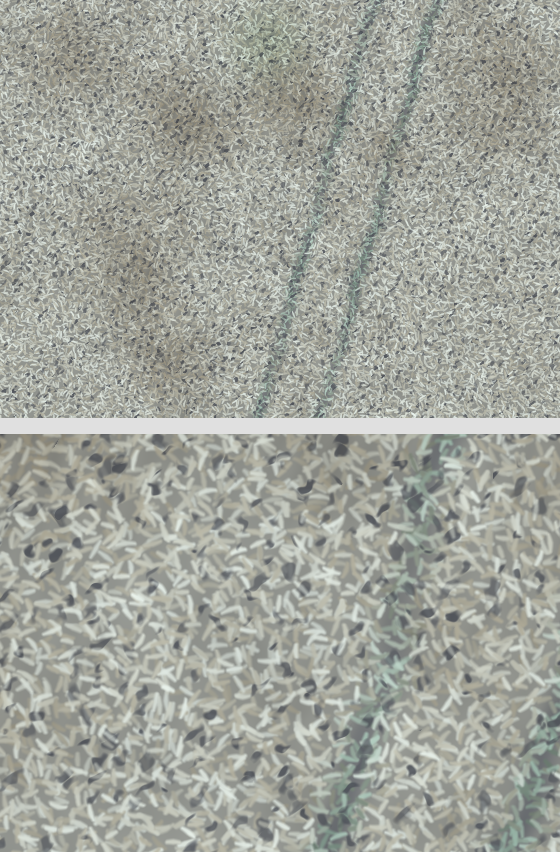
Top: the whole. Bottom: its middle third, enlarged.
Reproduce this texture procedurally as a Shadertoy shader.

```glsl
// Aerial view of a ripe straw field: matted stalks, dark row gaps, two green wheel tracks.
#define STRAW_PALE vec3(0.86, 0.895, 0.87)
#define STRAW_TAN  vec3(0.655, 0.64, 0.57)
#define UNDERLAYER vec3(0.55, 0.56, 0.54)
#define GAP_DARK   vec3(0.29, 0.305, 0.335)
#define LEAF_GREEN vec3(0.45, 0.56, 0.51)
#define STALK_CELL 0.0145
#define STALK_HALF 0.0075
#define STALK_WIDTH 0.0021
#define ROW_GAP    0.025
#define ROW_LEAN   0.275
#define TRACK_WIDTH 0.014
#define LAYERS     4

vec3 hash3(vec2 p) {
    vec3 q = fract(p.xyx * vec3(0.1031, 0.1030, 0.0973));
    q += dot(q, q.yxz + 33.33);
    return fract((q.xxy + q.yzz) * q.zyx);
}

// Layered sines, roughly -1 to 1.
float mottle(vec2 p) {
    float sum = 0.0, amp = 0.5;
    for (int i = 0; i < 4; i++) {
        p = mat2(0.8, 0.6, -0.6, 0.8) * p * 1.7 + 1.3;
        sum += amp * sin(p.x + 1.5 * sin(p.y)) * cos(0.8 * p.y);
        amp *= 0.75;
    }
    return sum;
}

// Slanted coordinates in which the crop rows stand upright.
vec2 toRows(vec2 p) { return vec2(p.x - ROW_LEAN * p.y, p.y); }

// Strength of the two wheel tracks, with ragged edges and thin stretches.
float trackAmount(vec2 row) {
    float wobble = 0.004 * sin(row.y * 23.0) + 0.003 * sin(row.y * 61.0 + 1.0);
    vec2 d = (row.x + wobble - vec2(0.62, 0.768)) / TRACK_WIDTH;
    vec2 strength = 0.8 + 0.2 * sin(row.y * vec2(17.0, 13.0) + vec2(2.0, 3.0));
    vec2 band = exp(-d * d) * strength;
    return max(band.x, band.y);
}

// Broad worn patches: centre in xy, radius in z.
float wornAmount(vec2 p) {
    vec3 patches[7] = vec3[7](
        vec3(0.45, 0.70, 0.12), vec3(0.17, 0.88, 0.12), vec3(0.71, 0.75, 0.12),
        vec3(1.20, 0.80, 0.15), vec3(0.33, 0.36, 0.13), vec3(0.93, 0.64, 0.06),
        vec3(0.40, 0.13, 0.10));
    float sum = 0.0;
    for (int i = 0; i < 7; i++) {
        vec2 d = (p - patches[i].xy) / patches[i].z;
        sum += exp(-dot(d, d));
    }
    return clamp(0.8 * sum + 0.28 * mottle(p * 7.0), 0.0, 1.0);
}

// Dark ragged openings scattered along the rows.
float gapMask(vec2 row, float worn, float soft) {
    row += 0.0016 * sin(row.yx * vec2(420.0, 370.0) + 2.0 * sin(row * 230.0));
    vec2 size = vec2(ROW_GAP, 0.0165) * 0.85, cell = floor(row / size);
    float mask = 0.0;
    for (int j = -1; j <= 1; j++)
    for (int i = -1; i <= 1; i++) {
        vec2 id = cell + vec2(i, j);
        vec3 rnd = hash3(id + 71.0), shape = hash3(id + 193.0);
        vec2 centre = (id + 0.5 + (rnd.xy - 0.5) * vec2(0.7, 0.95)) * size;
        float chance = 0.46 + 0.45 * worn + 0.6 * trackAmount(centre);
        vec2 d = row - centre;
        d.x += (shape.y - 0.5) * 1.6 * d.y;
        d *= vec2(1.2, 0.7 + 0.6 * shape.z);
        float radius = mix(0.002, 0.0064, shape.x);
        float spot = 1.0 - smoothstep(radius - soft, radius + soft, length(d));
        mask = max(mask, spot * step(rnd.z, chance) * (0.6 + 0.4 * shape.z));
    }
    return mask;
}

// Lays one layer of short bent stalks over the colour below.
vec3 layStalks(vec3 col, vec2 p, float layer, float worn, float cover, float soft) {
    vec2 shifted = p + layer * vec2(0.0053, 0.0081);
    vec2 cell = floor(shifted / STALK_CELL);
    for (int j = -1; j <= 1; j++)
    for (int i = -1; i <= 1; i++) {
        vec2 id = cell + vec2(i, j);
        vec3 rnd = hash3(id + layer * 57.0), look = hash3(id + layer * 91.0 + 311.0);
        vec2 d = shifted - (id + rnd.xy) * STALK_CELL;
        float angle = 0.6 * sin(p.x * 9.0 + 3.0 * sin(p.y * 7.0)) + (rnd.z - 0.5) * 2.8 - 0.35;
        vec2 axis = vec2(cos(angle), sin(angle));
        vec2 local = vec2(dot(d, axis), dot(d, vec2(-axis.y, axis.x)));
        local.y += (look.z - 0.5) * 45.0 * local.x * local.x;
        float halfLength = STALK_HALF * mix(0.5, 1.0, look.x);
        float taper = STALK_WIDTH * (1.0 - 0.4 * abs(local.x) / STALK_HALF);
        float dist = length(vec2(max(abs(local.x) - halfLength, 0.0), local.y));
        float mask = 1.0 - smoothstep(taper - soft, taper + soft, dist);

        vec2 root = toRows(p - d) + vec2((look.x - 0.5) * 0.016, 0.0);
        float track = trackAmount(root);
        float tone = clamp(0.1 + look.y - 0.4 * worn, 0.0, 1.0);
        vec3 stalk = mix(STRAW_TAN, STRAW_PALE, tone) * (0.88 + 0.04 * layer);
        stalk = mix(stalk, LEAF_GREEN * (0.7 + 0.6 * look.y), 0.85 * track);
        col = mix(col, stalk, mask * cover);
    }
    return col;
}

void mainImage(out vec4 fragColor, in vec2 fragCoord) {
    vec2 p = fragCoord / iResolution.y;
    float soft = max(0.0016, 0.6 / iResolution.y);
    vec2 row = toRows(p);
    float worn = wornAmount(p), track = trackAmount(row);
    float gap = gapMask(row, worn, 1.2 * soft);

    // Matted stalks, with the gaps opened below the top layer.
    vec3 col = mix(UNDERLAYER, GAP_DARK + 0.06, 0.7 * track);
    for (int i = 0; i < LAYERS; i++) {
        bool top = i == LAYERS - 1;
        if (top) col = mix(col, GAP_DARK, 0.9 * gap);
        col = layStalks(col, p, float(i), worn, top ? 0.9 - 0.4 * gap : 0.9, soft);
    }

    // Soft row shading, worn ground and faint green growth.
    float furrow = cos(6.2832 * row.x / ROW_GAP);
    col *= 1.03 + 0.03 * furrow * (0.3 + worn);
    col *= 1.0 - worn * vec3(0.11, 0.13, 0.15);
    vec2 growth = (p - vec2(0.64, 0.9)) / 0.09;
    col *= mix(vec3(1.0), vec3(0.93, 0.97, 0.92), exp(-dot(growth, growth)));
    col *= 1.0 + 0.05 * mottle(p * 14.0);
    fragColor = vec4(col, 1.0);
}
```
